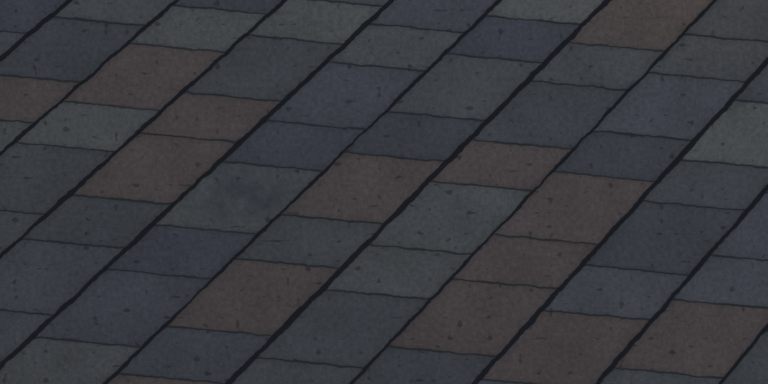
Give the GLSL for this texture, as a Shadertoy shader.

```glsl
float hash(vec2 p) {
    p = fract(p * vec2(0.1031, 0.1137) + 0.37);
    p += dot(p, p.yx + 33.33);
    return fract((p.x + p.y) * p.x * 7.31);
}

vec2 gradient(vec2 cell) {
    float angle = 6.2832 * hash(cell);
    return vec2(cos(angle), sin(angle));
}

// Gradient noise, roughly -0.7 to 0.7
float noise(vec2 p) {
    vec2 i = floor(p), f = fract(p);
    vec2 w = f * f * f * (f * (f * 6.0 - 15.0) + 10.0);
    vec2 e = vec2(0.0, 1.0);
    float low = mix(dot(gradient(i), f), dot(gradient(i + e.yx), f - e.yx), w.x);
    float high = mix(dot(gradient(i + e), f - e), dot(gradient(i + 1.0), f - 1.0), w.x);
    return mix(low, high, w.y);
}

float fbm(vec2 p) {
    float sum = 0.0, amplitude = 0.6;
    for (int i = 0; i < 4; i++) {
        sum += amplitude * noise(p);
        p = mat2(1.6, 1.2, -1.2, 1.6) * p + 7.3;
        amplitude *= 0.55;
    }
    return sum;
}

void mainImage(out vec4 fragColor, in vec2 fragCoord) {
    vec2 p = fragCoord / iResolution.y;
    float blur = max(1.0 / iResolution.y, 0.0025);

    // Chipped, slightly uneven stone edges
    vec2 q = p + 0.004 * vec2(noise(p * 23.0), noise(p * 23.0 + 40.0))
               + 0.002 * vec2(noise(p * 80.0), noise(p * 80.0 + 90.0));
    float depth = 1.0 - q.y;

    // Slanted rows, widening toward the viewer
    float rowWidth = 0.280 + 0.0404 * depth;
    float u = (q.x - 1.302 + 1.029 * depth) / rowWidth;
    float row = floor(u);
    float odd = mod(row, 2.0);

    // Alternating short and long stones, odd rows shifted
    float slope = depth - 0.094 * q.x + 0.078;
    float scale = 1.0 + 0.1344 * slope;
    float v = 3.79 * slope / scale - 0.185 * odd;
    float f = fract(v);
    float isLong = step(0.405, f);
    vec2 stone = vec2(row, 2.0 * floor(v) + isLong);

    // Distances to the joints in canvas units
    float seam = floor(u + 0.5);
    float seamDist = abs(u - seam) * rowWidth * 0.7;
    float crossDist = min(min(f, 1.0 - f), abs(f - 0.405)) * 0.264 * scale * scale;
    float seamHalf = 0.0026 + 0.0038 * abs(cos(1.3 * (seam - 1.0))) + 0.003 * noise(p * 9.0);
    float crossHalf = 0.0021 + 0.0016 * noise(p * 12.0 + 20.0);

    // Stone tint: slate greys, some with a reddish cast
    float tone = hash(stone + 11.0);
    vec3 color = mix(vec3(0.213, 0.225, 0.250), vec3(0.270, 0.282, 0.292), tone);
    float warmBed = (1.0 - odd) * isLong * step(0.0, row) * step(2.0, stone.y);
    float warm = step(hash(stone + 53.0), 0.1 + 0.75 * warmBed);
    color = mix(color, vec3(0.268, 0.247, 0.252), 0.85 * warm);
    color = mix(color, vec3(0.215, 0.227, 0.268), 0.5 * step(0.75, hash(stone + 87.0)) * (1.0 - warm));

    // Light falls off toward the lower left
    color *= 0.96 + 0.05 * p.y + 0.03 * (p.x - 1.0);
    color += vec3(0.014, 0.008, -0.006) * smoothstep(0.75, 1.0, p.y) * smoothstep(1.2, 2.0, p.x);

    // Mottling, grain and pits
    color *= 1.0 + 0.13 * fbm(p * 7.0 + 3.0 * stone) + 0.10 * noise(p * 75.0) + 0.08 * noise(p * 150.0);
    float pits = smoothstep(0.36, 0.55, noise(p * vec2(38.0, 55.0) + 5.0));
    color *= 1.0 - 0.22 * pits;

    // Damp stain
    vec2 spot = (p - vec2(0.64, 0.49)) / vec2(0.11, 0.07);
    float stain = exp(-dot(spot, spot)) * (0.7 + 1.2 * fbm(p * 20.0));
    color = mix(color, vec3(0.15, 0.165, 0.20), clamp(0.65 * stain, 0.0, 1.0));

    // Soft shade beside the joints, then the joints themselves
    color *= 1.0 - 0.16 * exp(-seamDist / 0.009) - 0.12 * exp(-crossDist / 0.006);
    float seamMask = 1.0 - smoothstep(seamHalf - blur, seamHalf + blur, seamDist);
    float crossMask = 1.0 - smoothstep(crossHalf - blur, crossHalf + blur, crossDist);
    color = mix(color, vec3(0.125, 0.14, 0.155), 0.85 * crossMask);
    color = mix(color, vec3(0.085, 0.095, 0.115), 0.92 * seamMask);

    fragColor = vec4(color, 1.0);
}
```
